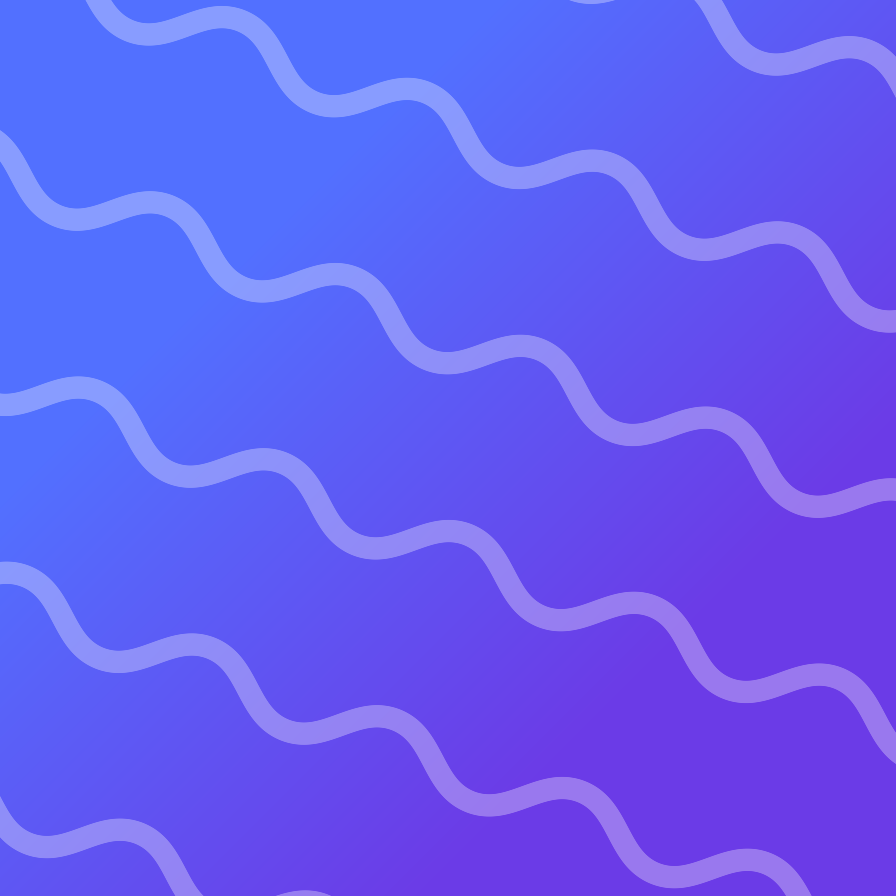
Reproduce this background procedurally as a WebGL 1 fragment shader.

```glsl
precision highp float;

// Tilted rows of translucent white wavy lines over a diagonal blue to violet gradient.
// The canvas is rotated into square tiles, rows are folded with fract, and each
// stroke is drawn from the distance to its wave, found by a few projection steps.

uniform vec2 u_resolution;

const float TAU = 6.2831853;
const float TILE = 0.22168;  // wavelength and row spacing, in canvas heights

// Height of the wave at s: a cosine with slightly rounded shoulders
float wave(float s) {
  return 0.1284 * cos(TAU * s) - 0.0034 * cos(3.0 * TAU * s);
}

float waveSlope(float s) {
  return TAU * (0.0102 * sin(3.0 * TAU * s) - 0.1284 * sin(TAU * s));
}

// Distance to the wave, sliding the foot point along the tangent
float waveDistance(vec2 p) {
  float s = p.x;
  for (int i = 0; i < 5; i++) {
    vec2 tangent = vec2(1.0, waveSlope(s));
    s += dot(p - vec2(s, wave(s)), tangent) / dot(tangent, tangent);
  }
  return length(p - vec2(s, wave(s)));
}

void main() {
  // Canvas position measured from the top left
  vec2 pos = gl_FragCoord.xy / u_resolution.y;
  pos.y = 1.0 - pos.y;

  // Diagonal gradient with flat ends
  vec3 blue = vec3(0.322, 0.440, 1.0);
  vec3 violet = vec3(0.420, 0.233, 0.904);
  float blend = clamp((0.5 * (pos.x + pos.y) - 0.277) / 0.455, 0.0, 1.0);
  vec3 color = mix(blue, violet, blend);

  // Rotate into tiles and fold the rows onto one wave
  float angle = radians(21.18);
  vec2 along = vec2(cos(angle), sin(angle));
  vec2 tile = vec2(dot(pos, along), dot(pos, vec2(-along.y, along.x))) / TILE;
  tile -= vec2(0.667, 0.784);
  tile.y = fract(tile.y + 0.5) - 0.5;

  // Translucent stroke with a one pixel soft edge
  float pixel = 1.0 / (u_resolution.y * TILE);
  float edge = waveDistance(tile) - 0.0563;
  float stroke = 1.0 - smoothstep(-0.5 * pixel, 0.5 * pixel, edge);
  gl_FragColor = vec4(mix(color, vec3(1.0), 0.31 * stroke), 1.0);
}
```
